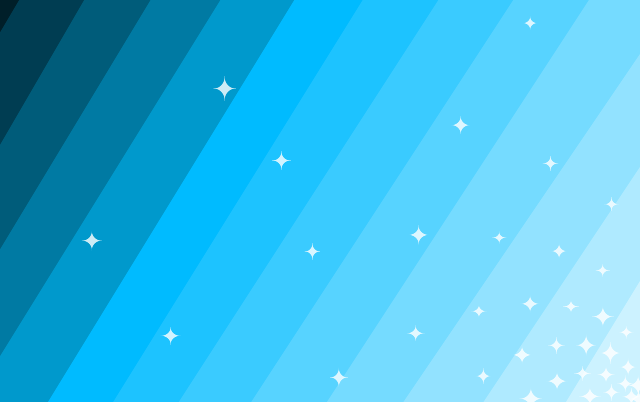
A WebGL 2 fragment shader for this background:

```glsl
#version 300 es
precision highp float;
// Slanted flat bands step from near-black teal through azure to pale ice blue,
// with translucent four-pointed sparkles gathering toward the lower right corner.
// Bands are layered half-planes; sparkles follow a golden-ratio polar scatter.

uniform vec2 u_resolution;
out vec4 fragColor;

// Where each band edge meets the top side, and its lean (x per unit of height).
const float EDGE_TOP[12] = float[12](0.0475, 0.209, 0.374, 0.5475, 0.731, 0.901,
                                     1.089, 1.275, 1.463, 1.681, 1.866, 2.017);
const float EDGE_LEAN[12] = float[12](0.59, 0.58, 0.603, 0.618, 0.612, 0.62,
                                      0.645, 0.651, 0.651, 0.679, 0.665, 0.611);

float hash(float n) {
    return fract(sin(n * 12.9898) * 43758.5453);
}

// Five dark teal steps, then eight bright steps fading to ice.
vec3 bandColor(int i) {
    if (i < 5) return vec3(0.0, 0.6, 0.8) * float(i + 1) / 5.0;
    return mix(vec3(0.0, 0.733, 1.0), vec3(0.8, 0.95, 1.0), float(i - 5) / 7.0);
}

// Four-pointed star bounded by concave quarter circles.
float sparkleDistance(vec2 q, float radius) {
    q = abs(q);
    float arcs = radius - length(q - radius);
    return max(arcs, max(q.x, q.y) - radius);
}

// Anti-aliased coverage of the inside of a distance field.
float fill(float d, float pixel) {
    return 1.0 - smoothstep(-0.5 * pixel, 0.5 * pixel, d);
}

void main() {
    float pixel = 1.0 / u_resolution.y;
    float aspect = u_resolution.x / u_resolution.y;
    vec2 p = gl_FragCoord.xy / u_resolution.y;
    vec2 bandPoint = vec2(p.x * 1.59 / aspect, p.y);

    // Each edge paints everything to its right with the next band color.
    vec3 color = bandColor(0);
    for (int i = 0; i < 12; i++) {
        float edgeX = EDGE_TOP[i] - EDGE_LEAN[i] * (1.0 - bandPoint.y);
        float d = (edgeX - bandPoint.x) / length(vec2(1.0, EDGE_LEAN[i]));
        color = mix(color, bandColor(i + 1), fill(d, pixel));
    }

    // Sparkles fan out from the lower right corner, sparser with distance.
    for (int i = 0; i < 36; i++) {
        float n = float(i);
        float t = (n + 0.5) / 36.0;
        float reach = 0.6 * t + 0.89 * pow(t, 5.0);
        float fan = min(1.48, asin(min(1.0, 0.97 / reach)));
        float angle = fan * fract(n * 0.618034 + 0.75);
        vec2 center = vec2(aspect - reach * cos(angle), reach * sin(angle));

        float radius = mix(0.017, 0.028, hash(n + 3.0));
        vec2 stretch = vec2(1.0, mix(0.85, 1.1, hash(n + 41.0)));
        float d = sparkleDistance((p - center) / stretch, radius);
        color = mix(color, vec3(1.0), 0.8 * fill(d, pixel));
    }

    fragColor = vec4(color, 1.0);
}
```
